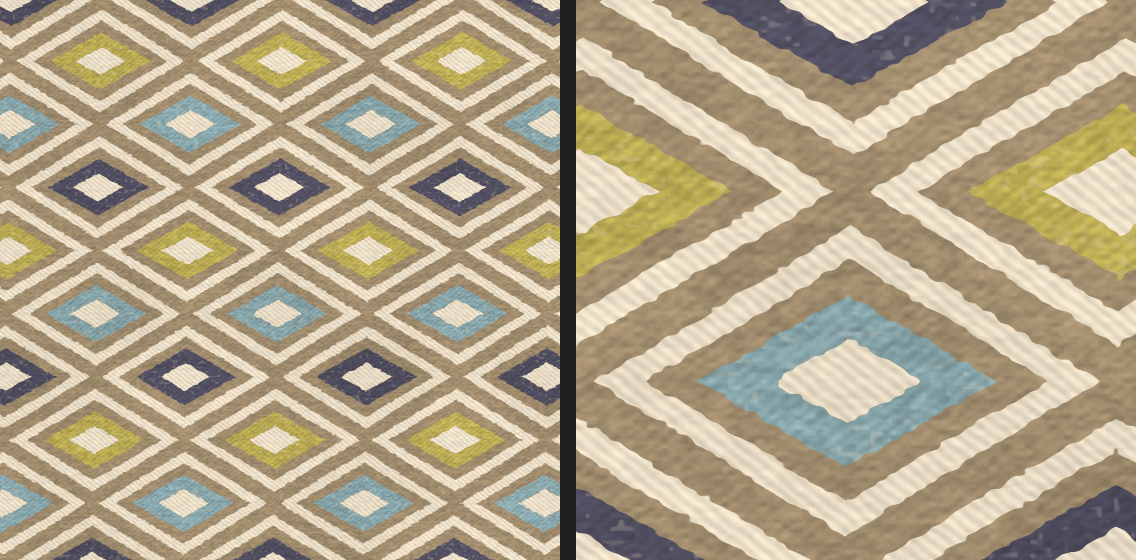
Left: the whole. Right: its middle third, enlarged.
Write a WebGL 2 fragment shader that draws this pattern.

```glsl
#version 300 es
precision highp float;
// Woven ikat-style cloth: staggered rows of nested diamonds on a tan ground.
// A rhombic lattice finds the nearest diamond; its row picks the band colour,
// and noise adds serrated edges, twill threads and uneven dye.

uniform vec2 u_resolution;
out vec4 fragColor;

// Lattice, in canvas units
const vec2 ANCHOR = vec2(0.4987, 0.6654);     // centre of one navy diamond
const vec2 HALF_STEP = vec2(0.1613, 0.1128);  // offset between staggered rows
const float SKEW = 0.017;                     // sideways drift of the cloth

// Half extents of the nested diamonds
const vec2 RING_OUTER = vec2(0.1505, 0.0918);
const vec2 RING_INNER = vec2(0.1205, 0.0720);
const vec2 BAND_OUTER = vec2(0.0898, 0.0512);
const vec2 CORE = vec2(0.0456, 0.0256);

// Yarn colours
const vec3 TAN = vec3(0.625, 0.545, 0.425);
const vec3 CREAM = vec3(0.915, 0.865, 0.775);
const vec3 NAVY = vec3(0.31, 0.30, 0.37);
const vec3 OLIVE = vec3(0.72, 0.66, 0.32);
const vec3 BLUE = vec3(0.53, 0.65, 0.67);

// Weave
const float THREADS = 250.0;       // threads across the canvas
const float TWILL_LINES = 95.0;    // diagonal lines per canvas unit
const float EDGE_WOBBLE = 0.0032;
const float TWILL_DEPTH = 0.045;
const float GRAIN_DEPTH = 0.16;
const float DYE_DEPTH = 0.05;
const float REPEAT_DEPTH = 0.03;
const float TAU = 6.2831853;

float hash(vec2 p) {
    vec3 q = fract(vec3(p.xyx) * 0.1031);
    q += dot(q, q.yzx + 33.33);
    return fract((q.x + q.y) * q.z);
}

float noise(vec2 p) {
    vec2 i = floor(p), f = fract(p);
    f = f * f * (3.0 - 2.0 * f);
    return mix(mix(hash(i), hash(i + vec2(1, 0)), f.x),
               mix(hash(i + vec2(0, 1)), hash(i + vec2(1, 1)), f.x), f.y);
}

// Signed distance to the edges of a diamond with the given half extents
float diamond(vec2 p, vec2 extents) {
    vec2 inverse = 1.0 / extents;
    return (dot(abs(p), inverse) - 1.0) / length(inverse);
}

float coverage(float d, float pixel) {
    return 1.0 - smoothstep(-0.75 * pixel, 0.75 * pixel, d);
}

vec3 bandColour(float row) {
    float kind = mod(row, 3.0);
    return kind < 0.5 ? NAVY : (kind < 1.5 ? BLUE : OLIVE);
}

void main() {
    float pixel = 1.0 / u_resolution.y;
    vec2 uv = gl_FragCoord.xy * pixel;

    // Nearest lattice point, found along the two diagonal axes
    vec2 p = uv - ANCHOR;
    p.x -= SKEW * p.y;
    vec2 q = p / HALF_STEP;
    vec2 diagonal = floor(0.5 * vec2(q.x + q.y, q.x - q.y) + 0.5);
    vec2 cell = vec2(diagonal.x + diagonal.y, diagonal.x - diagonal.y);
    vec2 local = p - cell * HALF_STEP;

    // Thread-sized serration and a slow bend of the edges
    float wobble = (noise(uv * THREADS * vec2(0.6, 1.0)) - 0.5) * EDGE_WOBBLE;
    local.x += (noise(uv * 14.0) - 0.5) * EDGE_WOBBLE;

    float ring = coverage(diamond(local, RING_OUTER) + wobble, pixel)
               - coverage(diamond(local, RING_INNER) + wobble, pixel);
    float core = coverage(diamond(local, CORE) + wobble, pixel);
    float band = coverage(diamond(local, BAND_OUTER) + wobble, pixel) - core;
    float cream = ring + core;

    vec3 colour = mix(TAN, CREAM, cream);
    colour = mix(colour, bandColour(cell.y), band);

    // Twill falls to the right in cream yarn, rises in dyed yarn
    float bend = noise(uv * 90.0) * 1.6;
    float falling = sin(TAU * TWILL_LINES * (uv.x + 1.25 * uv.y) + bend);
    float rising = sin(TAU * TWILL_LINES * (uv.x - 1.25 * uv.y) + bend);
    float twill = mix(0.5 * rising, falling, cream) * (1.0 + 0.5 * band);

    // Short horizontal fibres, long weft streaks and blotchy dye
    float fibre = noise(uv * THREADS * vec2(0.55, 1.3) + 17.0) - 0.5;
    float speck = hash(floor(uv * THREADS * vec2(1.0, 1.5))) - 0.5;
    float streak = noise(uv * vec2(7.0, THREADS)) - 0.5;
    float dye = noise(uv * 11.0 + 5.0) - 0.5;

    float shade = 1.0 + TWILL_DEPTH * twill;
    shade += GRAIN_DEPTH * (fibre + 0.45 * speck) * mix(1.0, 0.4, cream);
    shade += DYE_DEPTH * (streak + dye) * mix(1.0, 0.4, cream);
    shade += REPEAT_DEPTH * (hash(cell + 40.0) - 0.5) * (1.0 + band);
    colour *= shade;

    // Pale warp threads showing through the dyed bands
    float fleck = smoothstep(0.68, 0.95, noise(uv * THREADS * vec2(0.8, 1.0) + 71.0));
    colour = mix(colour, CREAM, 0.22 * band * fleck);

    fragColor = vec4(clamp(colour, 0.0, 1.0), 1.0);
}
```
